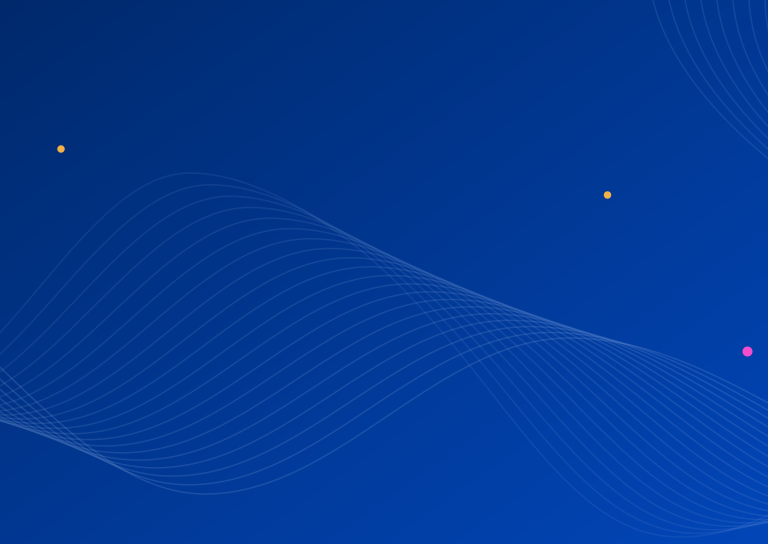
Write a Shadertoy shader that draws this background.

```glsl
// Blue diagonal gradient under a ribbon of thin, crossing wave lines, with a
// fan of arcs in the upper right corner and three small dots. Each wave joins
// crests and troughs with cosine arcs; the ribbon blends two such waves.

#define DESIGN_WIDTH 768.0
#define WAVE_COUNT 20
#define ARC_COUNT 8
#define LINE_WIDTH 1.5
#define WAVE_SKEW 0.055
#define WAVE_ALPHA vec2(0.10, 0.18)
#define ARC_ALPHA 0.13
#define DARK_BLUE vec3(0.0, 0.160, 0.420)
#define BRIGHT_BLUE vec3(0.005, 0.272, 0.720)
#define LINE_COLOR vec3(0.58, 0.70, 0.90)
#define AMBER vec3(0.95, 0.70, 0.28)
#define PINK vec3(0.96, 0.30, 0.80)

const float PI = 3.14159;

// Alternating crests and troughs of the two outer waves, y pointing down
const vec2 FIRST_WAVE[5] = vec2[5](vec2(-500, 300), vec2(-110, 400),
    vec2(190, 173), vec2(680, 537), vec2(1080, 347));
const vec2 LAST_WAVE[5] = vec2[5](vec2(-195, 250), vec2(205, 494),
    vec2(570, 338), vec2(1000, 486), vec2(1400, 350));
const float BOW[5] = float[5](0.0, -85.0, 63.0, -20.0, 0.0);

vec2 turningPoint(int k, float t) {
    vec2 q = mix(FIRST_WAVE[k], LAST_WAVE[k], t);
    q.y += BOW[k] * t * (1.0 - t);
    return q;
}

// Height of the wave at blend t, eased between neighbouring turning points
float waveHeight(float x, float t) {
    vec2 a = turningPoint(0, t);
    vec2 b = a;
    int segment = 1;
    for (int k = 1; k < 5; k++) {
        b = turningPoint(k, t);
        segment = k;
        if (x < b.x || k == 4) break;
        a = b;
    }
    float u = clamp((x - a.x) / (b.x - a.x), 0.0, 1.0);
    if (segment == 3) {
        float bend = sin(PI * u);
        u -= WAVE_SKEW * (1.0 - t) * bend * bend;
    }
    return mix(a.y, b.y, 0.5 - 0.5 * cos(PI * u));
}

// Coverage of a shape from its signed distance
float coverage(float d, float pixel) {
    return clamp(0.5 - d / pixel, 0.0, 1.0);
}

// Coverage of a line; those thinner than a pixel fade instead of vanishing
float stroke(float d, float pixel) {
    float width = max(LINE_WIDTH, pixel);
    return coverage(abs(d) - 0.5 * width, pixel) * LINE_WIDTH / width;
}

void addDot(inout vec3 color, vec2 p, vec2 center, float radius, vec3 tint, float pixel) {
    color = mix(color, tint, coverage(length(p - center) - radius, pixel));
}

void mainImage(out vec4 fragColor, in vec2 fragCoord) {
    // Design units, measured from the top left
    float pixel = DESIGN_WIDTH / iResolution.x;
    vec2 p = vec2(fragCoord.x, iResolution.y - fragCoord.y) * pixel;

    // Diagonal gradient
    vec2 uv = p / (iResolution.xy * pixel);
    vec3 color = mix(DARK_BLUE, BRIGHT_BLUE, 0.5 * (uv.x + uv.y));

    // Ribbon of waves
    for (int i = 0; i < WAVE_COUNT; i++) {
        float t = float(i) / float(WAVE_COUNT - 1);
        float y = waveHeight(p.x, t);
        float slope = waveHeight(p.x + 1.0, t) - y;
        float d = (p.y - y) / sqrt(1.0 + slope * slope);
        color = mix(color, LINE_COLOR, stroke(d, pixel) * mix(WAVE_ALPHA.x, WAVE_ALPHA.y, t));
    }

    // Corner fan of arcs, each x a quadratic in y
    for (int i = 0; i < ARC_COUNT; i++) {
        float k = float(i);
        float lean = 0.25 - 0.033 * k;
        float x = 653.0 + 16.0 * k + lean * p.y + 0.003 * p.y * p.y;
        float slope = lean + 0.006 * p.y;
        float d = (p.x - x) / sqrt(1.0 + slope * slope);
        color = mix(color, LINE_COLOR, stroke(d, pixel) * ARC_ALPHA * step(p.y, 260.0));
    }

    // Dots
    addDot(color, p, vec2(61.0, 149.0), 3.7, AMBER, pixel);
    addDot(color, p, vec2(607.5, 195.0), 3.7, AMBER, pixel);
    addDot(color, p, vec2(747.5, 351.5), 5.0, PINK, pixel);

    fragColor = vec4(color, 1.0);
}
```
